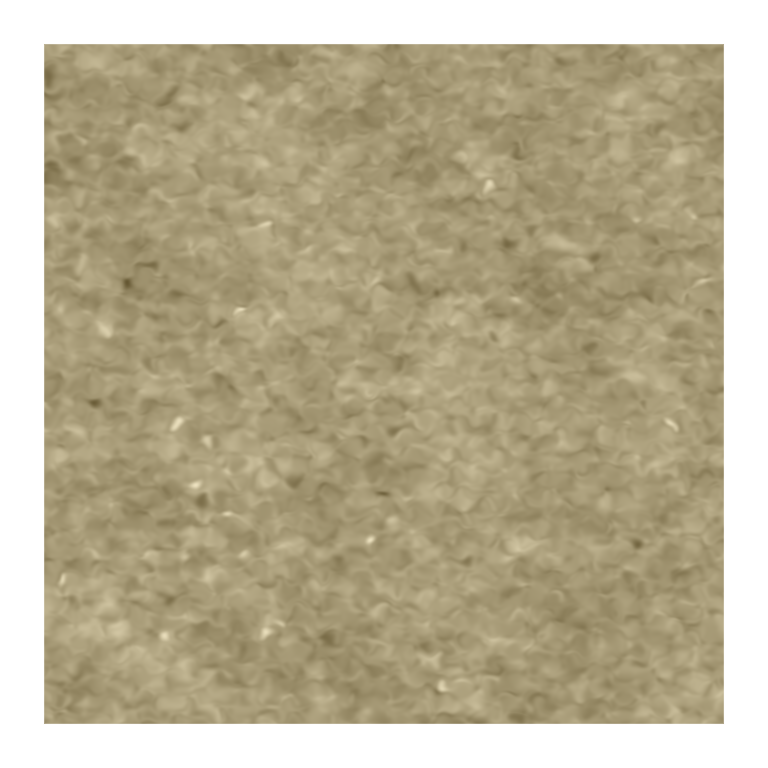
Reproduce this texture procedurally as a three.js fragment shader.

```glsl
// A square slab of sandy, fine-grained stone inside a plain white margin.
// Wrapped cellular noise sums soft signed blobs, wider than tall, at several
// scales; sparse pale and dark flecks are scattered on top.

varying vec2 vUv;

vec3 hash3(vec2 cell) {
  vec3 q = fract(cell.xyx * vec3(0.1031, 0.1030, 0.0973));
  q += dot(q, q.yxz + 33.33);
  return fract((q.xxy + q.yzz) * q.zyx);
}

// Soft round bump that reaches zero at distance 1
float bump(vec2 d) {
  float k = max(0.0, 1.0 - dot(d, d));
  return k * k * k;
}

// Signed blobs, one per cell, on a grid of n whole cells that wraps
float grain(vec2 p, vec2 n) {
  vec2 cell = floor(p * n);
  vec2 f = fract(p * n);
  float sum = 0.0;
  for (int y = -1; y <= 1; y++) {
    for (int x = -1; x <= 1; x++) {
      vec2 o = vec2(float(x), float(y));
      vec3 h = hash3(mod(cell + o, n) + n * 1.7);
      sum += (h.z * 2.0 - 1.0) * bump(f - o - h.xy);
    }
  }
  return sum;
}

// Sparse flecks: only a chance share of the cells holds one
float flecks(vec2 p, vec2 n, float chance, float radius) {
  vec2 cell = floor(p * n);
  vec2 f = fract(p * n);
  float best = 0.0;
  for (int y = -1; y <= 1; y++) {
    for (int x = -1; x <= 1; x++) {
      vec2 o = vec2(float(x), float(y));
      vec3 h = hash3(mod(cell + o, n) + n * 2.3);
      float strength = step(h.z, chance) * (1.0 - 0.6 * h.z / chance);
      best = max(best, strength * bump((f - o - h.xy) / radius));
    }
  }
  return best;
}

void main() {
  // Slight warp makes the blobs ragged
  vec2 warp = vec2(grain(vUv, vec2(52.0, 60.0)), grain(vUv, vec2(58.0, 66.0)));
  vec2 p = vUv + 0.007 * warp;

  // Layered tone, from broad clouds to fine grit
  float tone = 0.022 * grain(p, vec2(5.0, 7.0));
  tone += 0.036 * grain(p, vec2(15.0, 21.0));
  tone += 0.028 * grain(p, vec2(22.0, 84.0));
  tone += 0.066 * grain(p, vec2(45.0, 66.0));
  tone += 0.050 * grain(p, vec2(88.0, 116.0));

  // Pale patches, bright specks and dark pits
  tone += 0.11 * flecks(p, vec2(17.0, 19.0), 0.07, 0.42);
  tone += 0.27 * flecks(p, vec2(34.0, 38.0), 0.025, 0.42);
  tone -= 0.17 * flecks(p, vec2(31.0, 41.0), 0.05, 0.50);

  vec3 sand = vec3(0.648, 0.599, 0.459) + tone * vec3(1.0, 1.02, 1.04);

  // White margin around the slab
  vec2 fromCentre = abs(vUv - 0.5);
  float margin = smoothstep(0.4415, 0.4435, max(fromCentre.x, fromCentre.y));
  gl_FragColor = vec4(mix(sand, vec3(1.0), margin), 1.0);
}
```
